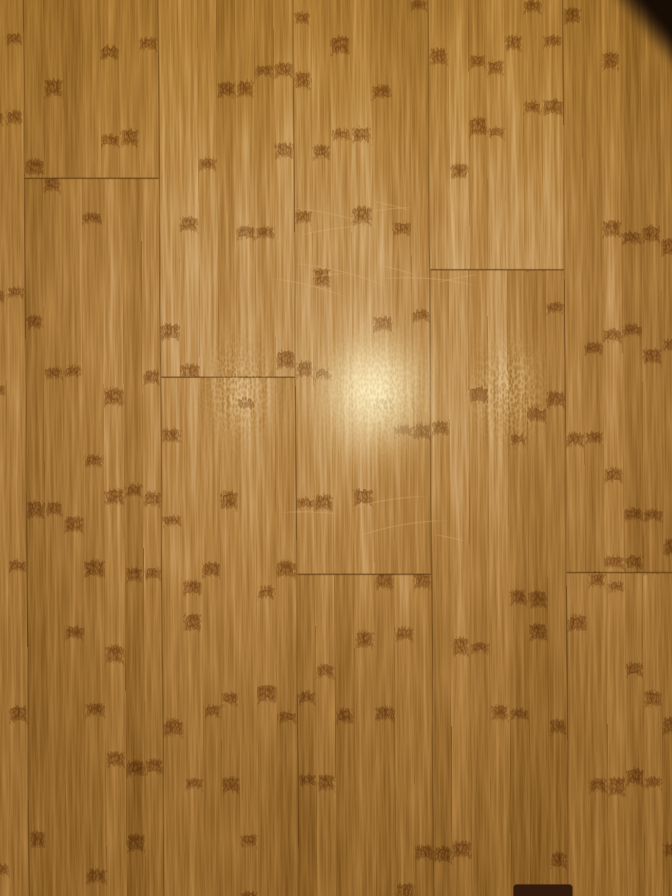
Reproduce this texture procedurally as a WebGL 2 fragment shader.

```glsl
#version 300 es
precision highp float;
// Bamboo laminate floor: staggered boards of narrow strips with knots, lamp glare and scuffs.
uniform vec2 u_resolution;
out vec4 fragColor;

// Lengths are in canvas heights.
const float BOARD_WIDTH = 0.1505, FIRST_SEAM = 0.1765, SEAM_LEAN = 0.0065;
const float STRIPS = 7.0, SEAM_HALF = 0.0006;
const float JOINTS[6] = float[6](2.0, 0.801, 0.579, 0.359, 0.699, 0.361);
const float KNOT_PITCH = 0.15, KNOT_CHANCE = 0.66, KNOT_HALF = 0.0062;
const int SCRATCHES = 14;
const vec2 GLARE = vec2(0.417, 0.564);
const vec3 DARK = vec3(0.45, 0.29, 0.085);
const vec3 HONEY = vec3(0.69, 0.50, 0.26);
const vec3 PALE = vec3(0.85, 0.70, 0.50);
const vec3 KNOT = vec3(0.74, 0.64, 0.50);
const vec3 SEAM = vec3(0.34, 0.21, 0.07);
const vec3 LAMP = vec3(1.0, 0.94, 0.75);
const vec3 SHADOW = vec3(0.09, 0.05, 0.02);
const vec3 BLOCK = vec3(0.20, 0.11, 0.05);

float hash(vec2 p) {
  vec3 q = fract(p.xyx * vec3(0.1031, 0.103, 0.0973));
  q += dot(q, q.yzx + 33.33);
  return fract((q.x + q.y) * q.z);
}

// Distance to the nearest jittered cell point.
float cellular(vec2 p) {
  vec2 cell = floor(p), f = p - cell;
  float best = 4.0;
  for (int j = -1; j <= 1; j++)
    for (int i = -1; i <= 1; i++) {
      vec2 o = vec2(i, j), c = cell + o;
      vec2 r = o + vec2(hash(c), hash(c + 57.3)) - f;
      best = min(best, dot(r, r));
    }
  return sqrt(best);
}

float lineMask(float d, float halfWidth, float px) {
  return 1.0 - smoothstep(halfWidth - 0.5 * px, halfWidth + px, abs(d));
}

vec3 woodRamp(float tone) {
  return tone < 0.6 ? mix(DARK, HONEY, tone / 0.6) : mix(HONEY, PALE, (tone - 0.6) / 0.4);
}

// Thin, slightly bent scuffs above and below the glare.
float scratches(vec2 p, float px) {
  float sum = 0.0;
  for (int i = 0; i < SCRATCHES; i++) {
    float n = float(i), side = mod(n, 3.0) < 2.0 ? 0.17 : -0.11;
    vec2 c = GLARE + vec2((hash(vec2(n, 3.0)) - 0.5) * 0.2, side + (hash(vec2(n, 8.0)) - 0.5) * 0.11);
    float a = (hash(vec2(n, 5.0)) - 0.6) * 0.5, len = mix(0.02, 0.07, hash(vec2(n, 9.0)));
    vec2 q = mat2(cos(a), -sin(a), sin(a), cos(a)) * (p - c);
    float ends = 1.0 - smoothstep(0.5 * len, len, abs(q.x));
    sum += ends * lineMask(q.y + 1.5 * q.x * q.x, 0.0004, px);
  }
  return min(sum, 1.0);
}

void main() {
  vec2 p = gl_FragCoord.xy / u_resolution.y;
  float px = 1.0 / u_resolution.y;

  // Boards, joints and strips
  float across = (p.x - FIRST_SEAM - SEAM_LEAN * (1.0 - p.y)) / BOARD_WIDTH + 2.0;
  float board = floor(across), u = across - board;
  float joint = JOINTS[int(clamp(board, 0.0, 5.0))];
  float boardId = board + 17.0 * step(joint, p.y);
  float lane = (u + 0.014 * sin(6.2832 * u) * sin(boardId * 2.3)) * STRIPS;
  float strip = floor(lane), sx = lane - strip - 0.5;
  float stripId = boardId * STRIPS + strip;

  // Long fibres
  vec2 g = vec2(across * BOARD_WIDTH, p.y) + vec2(0.0, 3.7 * hash(vec2(stripId, 2.0)));
  float fine = cellular(g * vec2(340.0, 14.0) + 20.0);
  float broad = cellular(g * vec2(150.0, 4.0) + 90.0);
  float speckle = cellular(p * vec2(330.0, 190.0));

  // Light falling off from the middle, then wood variation
  vec2 away = (p - vec2(0.41, 0.63)) * vec2(1.0, 0.92);
  float tone = 0.24 + 0.51 * exp(-dot(away, away) / 0.17);
  tone += 0.20 * (hash(vec2(stripId, 7.0)) - 0.5) + 0.06 * (hash(vec2(boardId, 4.0)) - 0.5);
  tone += 0.24 * (fine - 0.42) + 0.25 * (broad - 0.42);
  tone -= 0.05 * smoothstep(0.44, 0.5, abs(sx));

  // Knots, sometimes continued from the strip beside
  float rowPos = p.y / KNOT_PITCH + hash(vec2(boardId, 11.0));
  float row = floor(rowPos);
  float owner = stripId - step(0.82, hash(vec2(stripId, row + 60.0)));
  float centre = mix(0.09, 0.91, hash(vec2(owner, row + 20.0)));
  float dy = (rowPos - row - centre) * KNOT_PITCH + 0.009 * (hash(vec2(stripId, row)) - 0.5);
  float tall = KNOT_HALF * mix(0.7, 1.45, hash(vec2(stripId, row + 31.0)));
  float wide = mix(0.36, 0.47, hash(vec2(stripId, row + 77.0)));
  float edge = max((abs(sx) - wide) * BOARD_WIDTH / STRIPS, abs(dy + 0.012 * sx * sx) - tall);
  float knot = 1.0 - smoothstep(-0.002, 0.0025, edge + 0.007 * (speckle - 0.4));
  knot *= step(hash(vec2(owner, row + 40.0)), KNOT_CHANCE);
  float depth = 0.45 + 0.55 * smoothstep(0.1, 0.7, speckle) + 0.2 * smoothstep(0.0, tall, dy);
  vec3 color = woodRamp(clamp(tone, -0.12, 1.0));
  color *= mix(vec3(1.0), KNOT, knot * depth);
  color.b *= 1.0 - 0.12 * smoothstep(0.65, 1.0, p.y);

  // Seams between boards
  float seamX = (u - step(0.5, u)) * BOARD_WIDTH;
  float sideSeam = lineMask(seamX, SEAM_HALF, px) * (0.38 + 0.16 * sin(p.y * 19.0 + board * 2.0));
  float endSeam = lineMask(p.y - joint, SEAM_HALF, px) * 0.6;
  color = mix(color, SEAM, max(sideSeam, endSeam));

  // Scuffs and glare, repeated weakly on the neighbouring boards
  color = mix(color, PALE, 0.3 * scratches(p, px));
  for (int k = -1; k <= 1; k++) {
    vec2 d = (p - GLARE - vec2(float(k) * 0.15, 0.0)) / (k == 0 ? vec2(0.052, 0.056) : vec2(0.032, 0.045));
    float strength = k == 0 ? 0.66 + 0.4 * speckle : 0.3 * smoothstep(0.2, 0.7, speckle);
    color = mix(color, LAMP, min(strength, 0.95) * exp(-dot(d, d)));
  }

  // Dark corner and block on the border
  color = mix(color, SHADOW, smoothstep(1.165, 1.2, dot(p, vec2(0.76, 0.65))));
  vec2 box = abs(p - vec2(0.606, 0.0)) - vec2(0.029, 0.009);
  float blockEdge = length(max(box, 0.0)) - 0.004;
  color = mix(color, BLOCK, 1.0 - smoothstep(-px, px, blockEdge));
  fragColor = vec4(color, 1.0);
}
```
